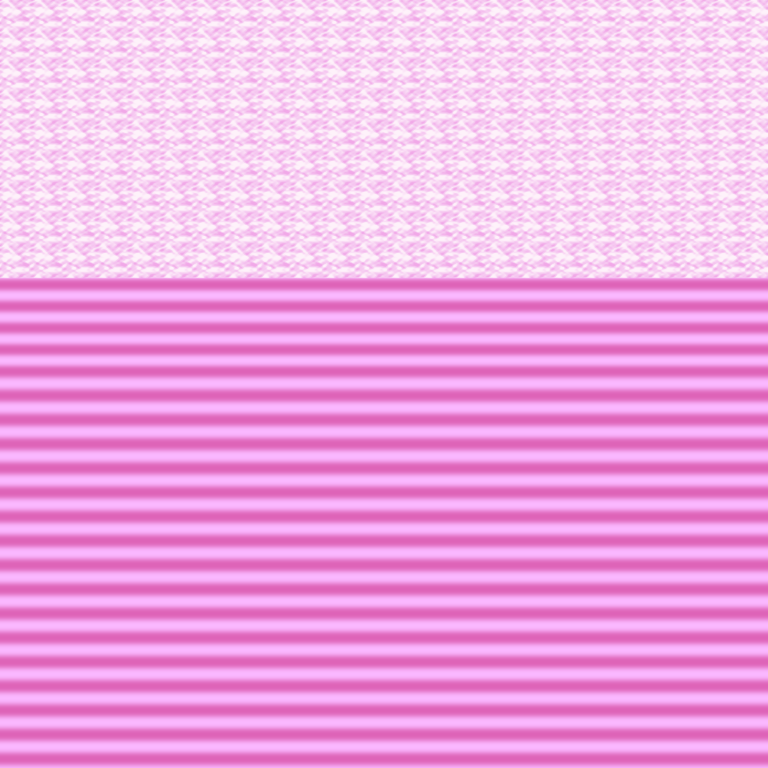
A three.js fragment shader for this pattern:

```glsl
// Pink wall above a ribbed floor: a tiled, mottled sparkle texture fills the
// upper part, soft horizontal ribs the lower. The sparkle is periodic value
// noise; the ribs are a shaped cosine with a tighter pitch near the top.
#define SPLIT 0.362                // depth of the wall edge below the top
#define BEND 0.4835                // depth where the rib pitch changes
#define PITCH_UPPER 0.0282
#define PITCH_LOWER 0.03153
#define TILES vec2(23.6, 25.0)     // sparkle tiles across and up
#define CELLS 8.0                  // noise cells per tile side
#define EDGE 0.0013                // softness of the wall edge

varying vec2 vUv;

const vec3 RIB_DARK = vec3(0.87, 0.39, 0.72);
const vec3 RIB_LIGHT = vec3(0.98, 0.72, 1.0);
const vec3 MOTTLE_DEEP = vec3(0.945, 0.66, 0.91);
const vec3 MOTTLE_MID = vec3(0.965, 0.79, 0.945);
const vec3 MOTTLE_PALE = vec3(0.995, 0.95, 0.98);

float hash(vec2 p) {
  vec3 q = fract(vec3(p.xyx) * 0.1031);
  q += dot(q, q.yzx + 33.33);
  return fract((q.x + q.y) * q.z);
}

// Value noise that wraps after a whole number of cells
float tiledNoise(vec2 p, float period) {
  vec2 cell = floor(p);
  vec2 f = fract(p);
  f = f * f * (3.0 - 2.0 * f);
  vec2 a = mod(cell, period);
  vec2 b = mod(cell + 1.0, period);
  float low = mix(hash(a), hash(vec2(b.x, a.y)), f.x);
  float high = mix(hash(vec2(a.x, b.y)), hash(b), f.x);
  return mix(low, high, f.y);
}

vec3 sparkleWall(vec2 uv) {
  vec2 tile = vec2(uv.x, 1.0 - uv.y) * TILES;
  vec2 p = tile * CELLS;

  // Sheared coordinates turn the grains into slanted flecks
  float coarse = tiledNoise(vec2(p.x + p.y, p.y), CELLS);
  float fine = tiledNoise(vec2(p.x - p.y, p.y) + 3.5, CELLS);
  float grain = 0.55 * coarse + 0.45 * fine;

  // One pale cluster lifts each tile
  vec2 q = fract(tile - vec2(0.42, 0.41) + 0.5) - 0.5;
  float cluster = exp(-dot(q * vec2(1.0, 2.0), q * vec2(1.0, 2.0)) * 9.0);
  float tone = smoothstep(0.12, 0.9, grain + 0.16 * cluster - 0.03);

  vec3 color = mix(MOTTLE_DEEP, MOTTLE_MID, smoothstep(0.0, 0.5, tone));
  return mix(color, MOTTLE_PALE, smoothstep(0.45, 1.0, tone));
}

vec3 ribbedFloor(float depth) {
  float pitch = depth < BEND ? PITCH_UPPER : PITCH_LOWER;
  float phase = (depth - BEND) / pitch;
  float crest = 0.5 - 0.5 * cos(6.2831853 * phase);
  float shade = mix(crest, smoothstep(0.0, 1.0, crest), 0.5);
  return mix(RIB_DARK, RIB_LIGHT, shade);
}

void main() {
  float depth = 1.0 - vUv.y;
  float floorMask = smoothstep(SPLIT - EDGE, SPLIT + EDGE, depth);
  vec3 color = mix(sparkleWall(vUv), ribbedFloor(depth), floorMask);
  gl_FragColor = vec4(color, 1.0);
}
```
